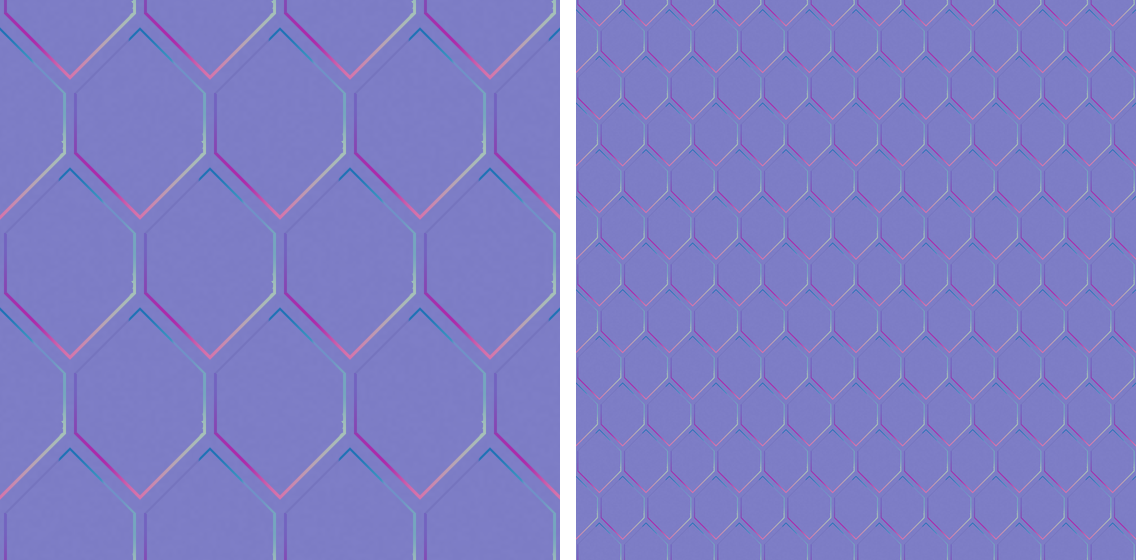
Left, the tile; right, the same tile 3 across and 3 down.
This texture map is drawn by a three.js fragment shader. Its source:

```glsl
// Normal-map style sheet of staggered tall hexagonal scales with tinted bevel lines.
varying vec2 vUv;

const float REPEATS = 4.0;            // cells across, and rows up (even, so the stagger wraps)
const float ROW_SHIFT = 0.12;         // height of the first row centre, in cells
const float HALF_W = 0.461;           // centre to vertical side
const float DIAGONAL = 0.674;         // |x| + |y| on the slanted sides
const float SIDE_H = DIAGONAL - HALF_W;
const float SIDE_WIDTH = 0.021;       // line widths, in cells
const float LOWER_WIDTH = 0.022;
const float UPPER_WIDTH = 0.015;
const float SOFT = 0.005;             // half width of the smoothed edge
const float CHIP_DEPTH = 0.016;
const float GRAIN_CELLS = 128.0;
const float GRAIN_AMOUNT = 0.010;

const vec3 FLAT = vec3(0.490, 0.490, 0.775);
const vec3 VIOLET = vec3(0.45, 0.39, 0.75);
const vec3 PURPLE = vec3(0.53, 0.27, 0.70);
const vec3 MAGENTA = vec3(0.67, 0.17, 0.67);
const vec3 PINK = vec3(0.84, 0.45, 0.67);
const vec3 PALE_GREEN = vec3(0.65, 0.76, 0.72);
const vec3 SEA = vec3(0.46, 0.65, 0.75);
const vec3 MIST = vec3(0.44, 0.57, 0.78);
const vec3 TEAL = vec3(0.22, 0.58, 0.75);
const vec3 BLUE = vec3(0.11, 0.45, 0.71);
const vec3 SHADE = vec3(0.46, 0.455, 0.745);

float hash(vec2 p) {
  return fract(sin(dot(p, vec2(127.1, 311.7))) * 43758.5453);
}

// Value noise that wraps after the given number of lattice steps.
float wrapNoise(vec2 p, float period) {
  vec2 i = floor(p), f = fract(p);
  f = f * f * (3.0 - 2.0 * f);
  vec2 a = mod(i, period), b = mod(i + 1.0, period);
  return mix(mix(hash(a), hash(vec2(b.x, a.y)), f.x),
             mix(hash(vec2(a.x, b.y)), hash(b), f.x), f.y);
}

// Signed distances to the vertical sides (x) and the slanted sides (y).
vec2 sideDistances(vec2 p) {
  p = abs(p);
  return vec2(p.x - HALF_W, (p.x + p.y - DIAGONAL) * 0.70711);
}

float hexDistance(vec2 p) {
  vec2 d = sideDistances(p);
  return max(d.x, d.y);
}

// Position relative to the nearest centre of one set of alternate rows.
vec2 latticeOffset(vec2 p, vec2 centre) {
  vec2 period = vec2(1.0, 2.0);
  return mod(p - centre + 0.5 * period, period) - 0.5 * period;
}

// Tint (rgb) and width (a) of the line at a point near the outline.
vec4 bevelLine(vec2 p) {
  vec2 d = sideDistances(p);
  float toApex = clamp(1.0 - abs(p.x) / HALF_W, 0.0, 1.0);
  float rise = clamp(0.5 + 0.5 * p.y / SIDE_H, 0.0, 1.0);

  if (d.x > d.y) {
    vec3 tint = p.x < 0.0 ? mix(PURPLE, VIOLET, smoothstep(0.0, 0.8, rise))
                          : mix(PALE_GREEN, SEA, smoothstep(0.0, 0.7, rise));
    return vec4(tint, SIDE_WIDTH);
  }
  if (p.y < 0.0) {
    vec3 left = mix(mix(PURPLE, MAGENTA, smoothstep(-0.3, 0.3, toApex)), PINK,
                    smoothstep(0.4, 1.0, toApex));
    vec3 right = mix(PALE_GREEN, PINK, toApex * (0.6 + 0.4 * toApex));
    return vec4(mix(left, right, smoothstep(-0.01, 0.01, p.x)), LOWER_WIDTH);
  }
  // Upper sides: vivid near the apex, then dropping to a faint trace.
  vec3 vivid = mix(TEAL, BLUE, smoothstep(0.5, 0.95, toApex));
  vec3 upper = p.x > 0.0 ? mix(mix(SEA, MIST, smoothstep(0.0, 0.25, toApex)), vivid,
                               smoothstep(0.46, 0.53, toApex))
                         : mix(SHADE, BLUE, smoothstep(0.81, 0.85, toApex));
  return vec4(upper, UPPER_WIDTH);
}

// Ragged thickening on the inner edge of the lower right-hand side.
float chipDepth(vec2 p) {
  float zone = step(0.0, p.x) * smoothstep(-0.24, -0.19, p.y)
             * (1.0 - smoothstep(-0.11, -0.06, p.y));
  return CHIP_DEPTH * zone * smoothstep(0.4, 0.7, wrapNoise(vec2(0.0, p.y * 45.0), 64.0));
}

void main() {
  // Nearest scale of the two interleaved row sets.
  vec2 p = vUv * REPEATS - vec2(0.0, ROW_SHIFT);
  vec2 evenRow = latticeOffset(p, vec2(0.5, 0.0));
  vec2 oddRow = latticeOffset(p, vec2(0.0, 1.0));
  vec2 q = hexDistance(evenRow) < hexDistance(oddRow) ? evenRow : oddRow;

  // Faint mottling of the flat surface.
  float grain = wrapNoise(vUv * GRAIN_CELLS, GRAIN_CELLS) - 0.5;
  vec3 colour = FLAT + GRAIN_AMOUNT * grain;

  // Bevel line, with its chips reaching inward.
  vec4 line = bevelLine(q);
  float d = hexDistance(q);
  float reach = 0.5 * line.a + (d < 0.0 ? chipDepth(q) : 0.0);
  float cover = 1.0 - smoothstep(reach - SOFT, reach + SOFT, abs(d));
  gl_FragColor = vec4(mix(colour, line.rgb, cover), 1.0);
}
```
